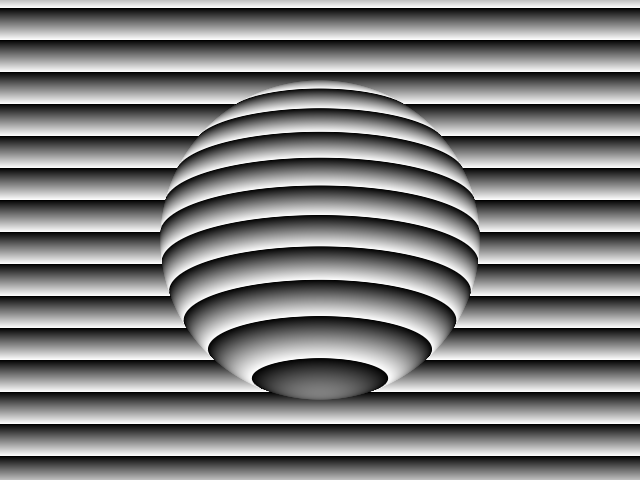
Reproduce this background procedurally as a Shadertoy shader.

```glsl
const float BALL_RADIUS = 0.3333;
const float BALL_TILT = 0.3;
const float WALL_FREQUENCY = 15.0;   // slats per canvas height
const float BALL_FREQUENCY = 5.25;   // slats per ball radius
const float SLAT_PHASE = 0.75;

// Sawtooth shade: white at the foot of each slat, black at its top
float slatShade(float phase, float blur) {
    float height = fract(phase + 0.5 * blur) - 0.5 * blur;
    float ramp = clamp(1.0 - height, 0.0, 1.0);
    return ramp * smoothstep(-0.5 * blur, 0.5 * blur, height);
}

// Height along the axis of a unit ball tipped towards the viewer
float tiltedHeight(vec2 disc, float tilt) {
    float depth = sqrt(max(0.0, 1.0 - dot(disc, disc)));
    return disc.y * cos(tilt) - depth * sin(tilt);
}

// Blend width of a phase, bounded where it is strongly foreshortened
float phaseBlur(float phase) {
    return clamp(fwidth(phase), 0.0001, 0.4);
}

void mainImage(out vec4 fragColor, in vec2 fragCoord) {
    vec2 p = (fragCoord - 0.5 * iResolution.xy) / iResolution.y;
    float pixel = 1.0 / iResolution.y;

    // Flat slats behind
    float wallPhase = WALL_FREQUENCY * p.y + SLAT_PHASE;
    float wall = slatShade(wallPhase, phaseBlur(wallPhase));

    // Slats wrapped as parallel slices around the ball
    float axisHeight = tiltedHeight(p / BALL_RADIUS, BALL_TILT);
    float ballPhase = BALL_FREQUENCY * axisHeight + SLAT_PHASE;
    float ball = slatShade(ballPhase, phaseBlur(ballPhase));

    // Smooth silhouette
    float rim = length(p) - BALL_RADIUS;
    float coverage = 1.0 - smoothstep(-0.5 * pixel, 0.5 * pixel, rim);
    fragColor = vec4(vec3(mix(wall, ball, coverage)), 1.0);
}
```
